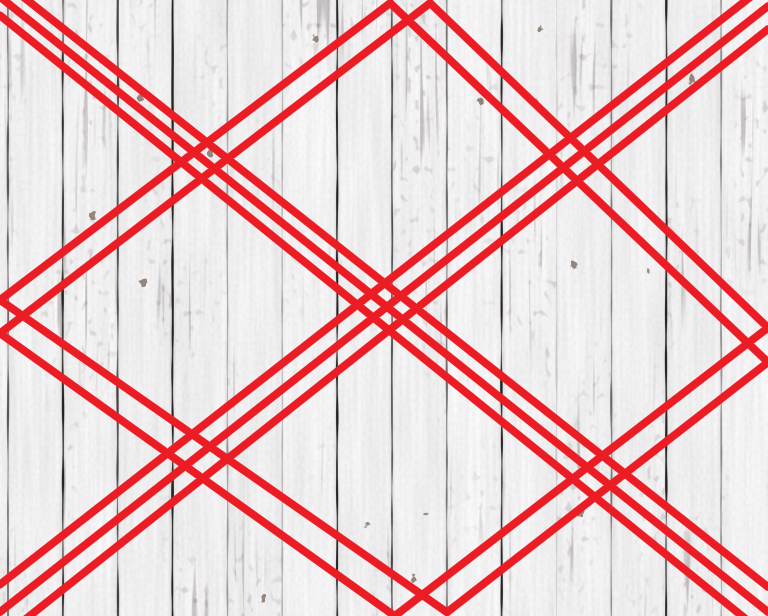
A Shadertoy shader for this pattern:

```glsl
// Crossing red ribbons in a diamond lattice over whitewashed vertical boards.
#define BOARDS 14.0
#define BOARD_SHIFT 0.146
#define RIBBON_HALF 0.0064
#define SEAM_HALF 0.0015
#define RIBBON_COLOR vec3(0.92, 0.11, 0.14)
#define PAINT_COLOR vec3(0.945, 0.94, 0.945)
#define SEAM_COLOR vec3(0.15, 0.14, 0.13)
#define KNOT_COLOR vec3(0.46, 0.39, 0.34)
#define GRAIN 0.04
#define WEAR 0.2

float hash(vec2 p) {
    vec3 q = fract(p.xyx * 0.1031);
    q += dot(q, q.yzx + 33.33);
    return fract((q.x + q.y) * q.z);
}

vec2 gradient(vec2 cell) {
    float a = 6.2832 * hash(cell);
    return vec2(cos(a), sin(a));
}

float gradientNoise(vec2 p) {
    vec2 i = floor(p), f = fract(p), e = vec2(1, 0);
    vec2 s = f * f * f * (f * (f * 6.0 - 15.0) + 10.0);
    float low = mix(dot(gradient(i), f), dot(gradient(i + e), f - e), s.x);
    float high = mix(dot(gradient(i + e.yx), f - e.yx), dot(gradient(i + 1.0), f - 1.0), s.x);
    return mix(low, high, s.y);
}

float segmentDistance(vec2 p, vec2 a, vec2 b) {
    vec2 pa = p - a, ba = b - a;
    return length(pa - ba * clamp(dot(pa, ba) / dot(ba, ba), 0.0, 1.0));
}

float coverage(float d, float halfWidth, float px) {
    return 1.0 - smoothstep(halfWidth - px, halfWidth + px, d);
}

// Darkness of each joint, from left to right
const float seamDepth[14] = float[14](0.6, 0.85, 0.7, 1.0, 0.35, 0.28, 0.95,
                                      0.7, 0.55, 0.92, 0.15, 0.5, 0.9, 0.4);

vec3 boards(vec2 uv, vec2 p, float aspect, float px) {
    float u = uv.x * BOARDS - BOARD_SHIFT;
    float board = floor(u), seam = floor(u + 0.5);
    vec2 q = p + vec2(0.0, 7.3 * board);

    // Painted surface with vertical grain
    vec3 col = PAINT_COLOR + 0.018 * (hash(vec2(board, 5.0)) - 0.5);
    col += GRAIN * gradientNoise(q * vec2(150.0, 6.0));
    col += 0.7 * GRAIN * gradientNoise(q * vec2(32.0, 5.0) + 19.0);
    col += 0.6 * GRAIN * gradientNoise(q * vec2(190.0, 130.0));

    // Hairline cracks and flaking paint
    float worn = smoothstep(-0.1, 0.4, gradientNoise(q * vec2(11.0, 3.0) + 40.0));
    float crack = smoothstep(0.22, 0.5, gradientNoise(q * vec2(125.0, 5.0) + 60.0));
    float flake = smoothstep(0.2, 0.5, gradientNoise(q * vec2(85.0, 60.0) + 80.0));
    col -= WEAR * worn * (crack + 0.55 * flake) * vec3(0.94, 1.0, 1.04);

    // Sparse knots and nail marks
    vec2 grid = vec2(u, p.y * 10.0), cell = floor(grid);
    vec2 center = cell + 0.25 + 0.5 * vec2(hash(cell + 3.0), hash(cell + 9.0));
    vec2 offset = (grid - center) * vec2(aspect / BOARDS, 0.1);
    float knotSize = mix(0.002, 0.006, hash(cell + 21.0));
    float knotDist = length(offset * vec2(1.0, 0.75)) + 0.005 * gradientNoise(p * 150.0);
    float knot = step(0.89, hash(cell + 31.0)) * coverage(knotDist, knotSize, px);
    col = mix(col, KNOT_COLOR, 0.75 * knot);

    // Uneven joints between boards
    float depth = seamDepth[int(mod(seam, BOARDS))];
    float wobble = 0.0011 * gradientNoise(vec2(seam * 8.7, p.y * 9.0));
    float d = abs((u - seam) * aspect / BOARDS + wobble);
    float rough = 0.85 + 0.8 * gradientNoise(vec2(seam * 3.1 + 0.4, p.y * 17.0));
    float w = SEAM_HALF * (0.75 + 0.4 * depth) * rough;
    col -= 0.06 * depth * (1.0 - smoothstep(0.0, 0.008, d));
    return mix(col, SEAM_COLOR, clamp(depth * (0.5 + 0.6 * rough), 0.0, 1.0) * coverage(d, w, px));
}

float ribbonDistance(vec2 p, vec2 scale) {
    float d = 1e3;

    // Two fans of three long diagonals
    for (int i = -1; i <= 1; i++) {
        float k = float(i);
        vec2 fallStart = vec2(0.0, 1.005 - 0.030 * k), fallEnd = vec2(1.0, 0.0065 - 0.0406 * k);
        vec2 riseStart = vec2(0.0, 0.0065 - 0.0446 * k), riseEnd = vec2(1.0, 0.990 - 0.0373 * k);
        d = min(d, segmentDistance(p, fallStart * scale, fallEnd * scale));
        d = min(d, segmentDistance(p, riseStart * scale, riseEnd * scale));
    }

    // Two interlaced diamonds: left, top, right, bottom
    vec2 diamondA[4] = vec2[4](vec2(0.0, 0.513), vec2(0.508, 0.995), vec2(1.0, 0.412), vec2(0.582, 0.006));
    vec2 diamondB[4] = vec2[4](vec2(0.0, 0.459), vec2(0.560, 0.995), vec2(1.0, 0.468), vec2(0.514, 0.0));
    for (int i = 0; i < 4; i++) {
        int j = (i + 1) % 4;
        d = min(d, segmentDistance(p, diamondA[i] * scale, diamondA[j] * scale));
        d = min(d, segmentDistance(p, diamondB[i] * scale, diamondB[j] * scale));
    }
    return d;
}

void mainImage(out vec4 fragColor, in vec2 fragCoord) {
    vec2 uv = fragCoord / iResolution.xy;
    vec2 scale = vec2(iResolution.x / iResolution.y, 1.0);
    vec2 p = uv * scale;
    float px = 0.7 / iResolution.y;
    vec3 col = boards(uv, p, scale.x, px);
    col = mix(col, RIBBON_COLOR, coverage(ribbonDistance(p, scale), RIBBON_HALF, px));
    fragColor = vec4(clamp(col, 0.0, 1.0), 1.0);
}
```
